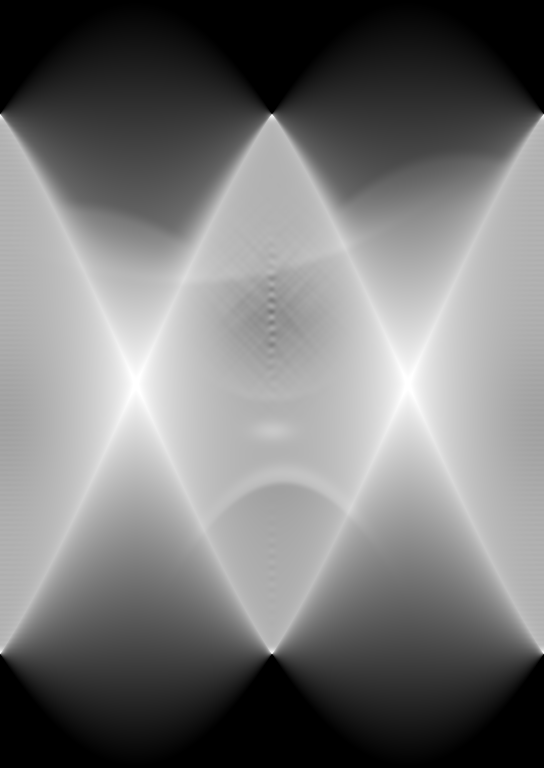
Write a Shadertoy shader that draws this background.

```glsl
// Grey projection map of a square: crossing sinusoidal wedges, a bright diamond and soft inner arcs.

const float PI = 3.14159265;
const float HALF_SIDE = 0.3516;   // half side of the projected square, in canvas heights
const float DENSITY = 0.695;      // brightness of a straight chord

vec2 hashGradient(vec2 cell) {
    float h = fract(sin(dot(cell, vec2(127.1, 311.7))) * 4375.85);
    return vec2(cos(2.0 * PI * h), sin(2.0 * PI * h));
}

float gradientNoise(vec2 p) {
    vec2 i = floor(p), f = fract(p);
    vec2 w = f * f * f * (f * (f * 6.0 - 15.0) + 10.0);
    float a = dot(hashGradient(i), f);
    float b = dot(hashGradient(i + vec2(1, 0)), f - vec2(1, 0));
    float c = dot(hashGradient(i + vec2(0, 1)), f - vec2(0, 1));
    float d = dot(hashGradient(i + vec2(1, 1)), f - vec2(1, 1));
    return mix(mix(a, b, w.x), mix(c, d, w.x), w.y);
}

float softSpot(vec2 p, vec2 center, vec2 radius) {
    vec2 q = (p - center) / radius;
    return exp(-dot(q, q));
}

// Sharp on the side where d = 0, fading out as d grows
float fadingEdge(float d, float blur, float reach) {
    return smoothstep(-blur, blur, d) * exp(-max(d, 0.0) / reach);
}

// Path traced by one point of the square as the angle turns
float pointTrace(vec2 point, vec2 dir) {
    return dot(point, dir);
}

// Chord through the square: x = share of the full chord, y = signed distance to the plateau rim
vec2 chordShare(float rho, vec2 dir, float pixel) {
    vec2 a = abs(dir);
    float outer = HALF_SIDE * (a.x + a.y);
    float inner = HALF_SIDE * abs(a.x - a.y);
    float share = clamp((outer - abs(rho)) / max(outer - inner, pixel), 0.0, 1.0);
    return vec2(share, abs(rho) - inner);
}

float wedgeShade(vec2 p, vec2 dir, float share) {
    vec2 corner = p.x < 0.0 ? vec2(0.2135, 0.096) : vec2(-0.268, 0.139);
    float d = p.y - pointTrace(corner, dir);
    float shadow = 0.55 * smoothstep(-0.085, 0.0, d) + 0.45 * smoothstep(-0.014, 0.008, d);
    float outside = 1.0 - smoothstep(0.72, 1.0, share);
    float lower = mix(0.88, 1.0, share);
    return p.y < 0.0 ? lower : 1.0 - 0.3 * shadow * outside;
}

float innerArcs(vec2 p) {
    // Slanted light band across the upper part
    float band = p.y - (0.146 + 0.225 * p.x + 0.96 * p.x * p.x);
    float light = 0.065 * fadingEdge(band, 0.008, 0.03) * exp(-pow(p.x / 0.19, 2.0));
    // Shallow bowl and bright spot near the middle
    float bowl = p.y - (-0.021 + 3.8 * p.x * p.x);
    light += 0.045 * fadingEdge(bowl, 0.007, 0.02) * exp(-pow(p.x / 0.06, 2.0));
    light += 0.09 * softSpot(p, vec2(0.001, -0.061), vec2(0.027, 0.013));
    // Lower dome: light rim over a dark cap
    float x = p.x - 0.0156;
    float dome = p.y + 0.129 + 6.0 * x * x;
    float window = exp(-pow(x / 0.085, 2.0));
    light += 0.065 * window * exp(-pow((dome - 0.013) / 0.013, 2.0));
    light -= 0.075 * window * fadingEdge(-dome, 0.005, 0.09);
    // Dark core and dim flanks
    light -= 0.13 * softSpot(p, vec2(0.002, 0.083), vec2(0.075, 0.062));
    light -= 0.06 * softSpot(vec2(abs(p.x), p.y), vec2(0.353, -0.05), vec2(0.075, 0.1));
    return light;
}

// Beads on the axis, crossing streaks around them, ripples at the sides
float fineTexture(vec2 p) {
    float column = exp(-pow(p.x / 0.005, 2.0));
    float beads = cos(2.0 * PI * p.y / 0.0145) * column;
    float ripple = sin(2.0 * PI * p.y / 0.0065) * smoothstep(0.29, 0.353, abs(p.x));
    vec2 diagonal = vec2(p.x + p.y, p.x - p.y);
    float streaks = gradientNoise(diagonal * vec2(95.0, 9.0))
                  + gradientNoise(diagonal.yx * vec2(95.0, 9.0) + 17.0);
    return 0.09 * beads * softSpot(p, vec2(0.0, 0.095), vec2(0.1, 0.068))
         + 0.02 * beads * softSpot(p, vec2(0.0, -0.235), vec2(0.1, 0.06))
         + 0.05 * streaks * softSpot(p, vec2(0.0, 0.105), vec2(0.065, 0.09))
         + 0.008 * ripple * step(abs(p.y), HALF_SIDE);
}

void mainImage(out vec4 fragColor, in vec2 fragCoord) {
    vec2 p = (fragCoord - 0.5 * iResolution.xy) / iResolution.y;
    float angle = PI * fragCoord.x / iResolution.x;
    vec2 dir = vec2(cos(angle), sin(angle));

    // Chord length gives the wedges and the diamond
    vec2 chord = chordShare(p.y, dir, 1.0 / iResolution.y);
    float longest = max(abs(dir.x), abs(dir.y));
    float grey = DENSITY * chord.x / longest * wedgeShade(p, dir, chord.x);

    // Glowing plateau rim and bright diamond tips
    grey += 0.045 * exp(-abs(chord.y) / 0.018) * chord.x;
    float halfWidth = 0.5 * iResolution.x / iResolution.y;
    float tipX = min(abs(p.x), halfWidth - abs(p.x));
    grey += 0.25 * chord.x * softSpot(vec2(tipX, abs(p.y)), vec2(0.0, HALF_SIDE), vec2(0.007));

    grey += (innerArcs(p) + fineTexture(p)) * chord.x;
    fragColor = vec4(vec3(clamp(grey, 0.0, 1.0)), 1.0);
}
```
